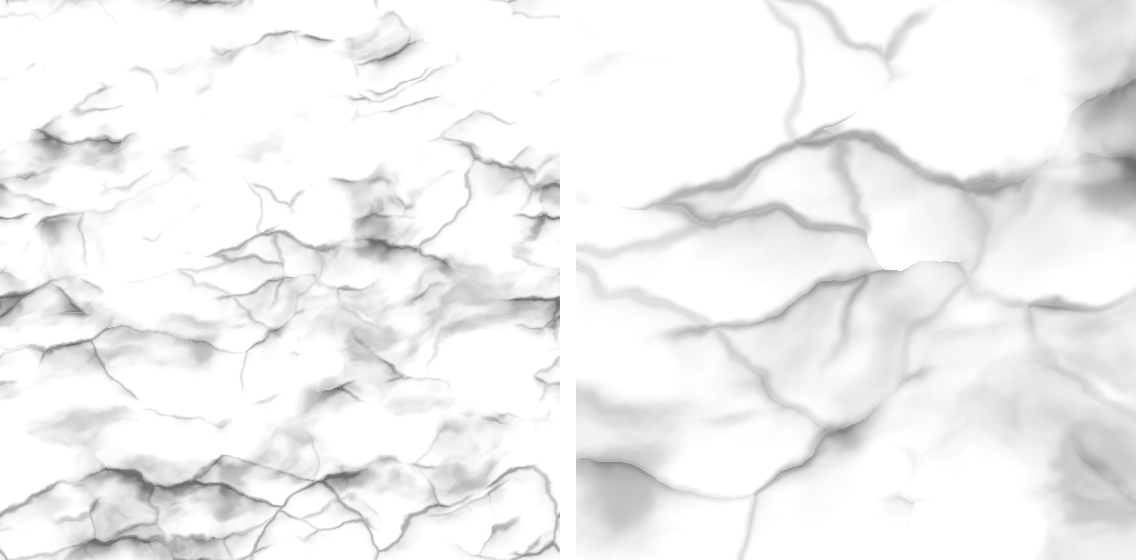
Left, the full canvas; right, a detail of the centre.
Reproduce this texture procedurally as a three.js fragment shader.

```glsl
// White weathered stone with grey creases: two layers of warped, slanted Voronoi
// cells give broken cracks with a soft shadow below each ledge, over mottled clouds.
// Every lattice wraps on the unit square, so the result tiles.
varying vec2 vUv;

// Lattices: columns, rows, and rows climbed across the canvas (whole numbers).
const vec3 LARGE_CELLS = vec3(5.0, 8.0, 1.0);
const vec3 SMALL_CELLS = vec3(7.0, 14.0, 2.0);
const vec3 CLOUD_GRID = vec3(6.0, 11.0, 2.0);
const vec3 SPOT_GRID = vec3(20.0, 30.0, 5.0);
const vec3 WARP_GRID = vec3(5.0, 6.0, 1.0);
const vec3 JAG_GRID = vec3(22.0, 24.0, 3.0);
const vec3 MASK_GRID = vec3(7.0, 9.0, 1.0);

const vec3 STONE = vec3(1.0);
const vec2 WARP = vec2(0.12, 0.09);
const vec2 JAG = vec2(0.022, 0.024);
const float CRACK_WIDTH = 0.0034;
const float SHADOW_NEAR = 0.009;
const float SHADOW_FAR = 0.030;
const float CRACK_DARK = 0.38;
const float SHADOW_DARK = 0.40;
const float CLOUD_DARK = 0.15;
const float SMALL_SHARE = 0.85;
const float WHITE_CUT = 0.028;
const float DARKEST = 0.56;

vec2 hash2(vec2 cell, float seed) {
  vec3 h = fract(vec3(cell.xyx + seed * 17.0) * vec3(0.1031, 0.1030, 0.0973));
  h += dot(h, h.yzx + 33.33);
  return fract((h.xx + h.yz) * h.zy);
}

// Sheared lattice coordinates, and the wrap that belongs to them.
vec2 toGrid(vec2 p, vec3 grid) {
  return vec2(p.x * grid.x, p.y * grid.y - p.x * grid.z);
}

vec2 wrapCell(vec2 cell, vec3 grid) {
  float turns = floor((cell.x + 0.5) / grid.x);
  cell.x -= turns * grid.x;
  cell.y = mod(cell.y + turns * grid.z + 0.5, grid.y) - 0.5;
  return floor(cell + 0.5);
}

float corner(vec2 cell, vec3 grid, float seed) {
  return hash2(wrapCell(cell, grid), seed).x;
}

float noise(vec2 p, vec3 grid, float seed) {
  vec2 q = toGrid(p, grid);
  vec2 i = floor(q);
  vec2 f = q - i;
  f = f * f * f * (f * (f * 6.0 - 15.0) + 10.0);
  float low = mix(corner(i, grid, seed), corner(i + vec2(1.0, 0.0), grid, seed), f.x);
  float high = mix(corner(i + vec2(0.0, 1.0), grid, seed), corner(i + 1.0, grid, seed), f.x);
  return mix(low, high, f.y);
}

float fbm(vec2 p, vec3 grid, float seed) {
  float sum = 0.0;
  float amplitude = 0.533;
  for (int k = 0; k < 4; k++) {
    sum += amplitude * noise(p, grid, seed + float(k));
    grid *= 2.0;
    amplitude *= 0.5;
  }
  return sum;
}

vec2 offset(vec2 p, vec3 grid, float seed) {
  return vec2(fbm(p, grid, seed), fbm(p, grid, seed + 10.0)) - 0.5;
}

// x: crack line, y: shadow beneath cell borders that face down.
vec2 cracks(vec2 p, vec3 grid, float seed) {
  vec2 q = toGrid(p, grid);
  vec2 base = floor(q);
  vec2 home = base;
  vec2 toHome = vec2(8.0);
  for (int y = -1; y <= 1; y++) {
    for (int x = -1; x <= 1; x++) {
      vec2 cell = base + vec2(float(x), float(y));
      vec2 r = cell + hash2(wrapCell(cell, grid), seed) - q;
      if (dot(r, r) < dot(toHome, toHome)) { toHome = r; home = cell; }
    }
  }
  float homeTone = hash2(wrapCell(home, grid), seed + 3.0).x;
  vec2 result = vec2(0.0);
  for (int y = -2; y <= 2; y++) {
    for (int x = -2; x <= 2; x++) {
      vec2 cell = home + vec2(float(x), float(y));
      vec2 wrapped = wrapCell(cell, grid);
      vec2 r = cell + hash2(wrapped, seed) - q;
      vec2 across = r - toHome;
      if (dot(across, across) < 0.0001) continue;
      vec2 n = normalize(across);
      vec2 slope = vec2(n.x * grid.x - n.y * grid.z, n.y * grid.y);
      float d = max(dot(0.5 * (r + toHome), n) / length(slope), 0.0);
      float up = slope.y / length(slope);
      float strength = smoothstep(0.35, 1.3, homeTone + hash2(wrapped, seed + 3.0).x);
      float line = exp(-d * d / (CRACK_WIDTH * CRACK_WIDTH)) * mix(0.3, 1.0, abs(up));
      float fall = 0.45 * exp(-d / SHADOW_NEAR) + 0.55 * exp(-d / SHADOW_FAR);
      float shadow = fall * smoothstep(-0.1, 0.9, up) * smoothstep(0.0, 0.003, d);
      result = max(result, strength * vec2(line, shadow));
    }
  }
  return result;
}

void main() {
  vec2 p = vUv + WARP * offset(vUv, WARP_GRID, 1.0) + JAG * offset(vUv, JAG_GRID, 5.0);

  // Masks let cracks and shadows fade in and out along their length.
  float largeMask = smoothstep(0.42, 0.66, fbm(vUv, MASK_GRID, 21.0));
  float smallMask = smoothstep(0.46, 0.68, fbm(vUv, MASK_GRID, 31.0));
  vec2 large = cracks(p, LARGE_CELLS, 41.0) * largeMask;
  vec2 small = cracks(p, SMALL_CELLS, 51.0) * smallMask * SMALL_SHARE;
  vec2 crease = max(large, small);

  float cloud = fbm(p, CLOUD_GRID, 61.0);
  float spots = smoothstep(0.25, 0.75, fbm(p, SPOT_GRID, 71.0));
  float mottle = mix(0.4, 1.2, smoothstep(0.3, 0.7, cloud)) * mix(0.6, 1.4, spots);
  float dark = CRACK_DARK * crease.x + SHADOW_DARK * crease.y * mottle;
  dark += CLOUD_DARK * smoothstep(0.53, 0.78, cloud) * mix(0.5, 1.5, spots);
  dark = clamp(dark - WHITE_CUT, 0.0, DARKEST);
  gl_FragColor = vec4(STONE * (1.0 - dark), 1.0);
}
```
